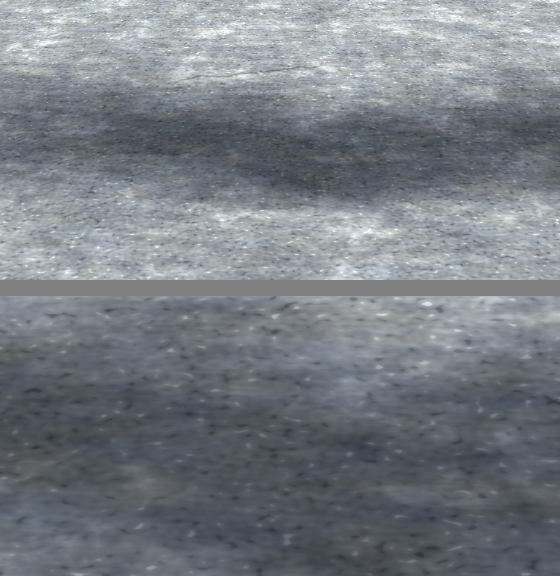
Top: the whole. Bottom: its middle third, enlarged.
A Shadertoy shader for this texture:

```glsl
vec2 randomGradient(vec2 cell) {
    vec2 h = vec2(dot(cell, vec2(127.1, 311.7)), dot(cell, vec2(269.5, 183.3)));
    return 2.0 * fract(sin(h) * 43758.55) - 1.0;
}

float gradientNoise(vec2 p) {
    vec2 i = floor(p), f = fract(p);
    vec2 u = f * f * f * (f * (f * 6.0 - 15.0) + 10.0);
    vec2 e = vec2(0.0, 1.0);
    float low = mix(dot(randomGradient(i), f),
                    dot(randomGradient(i + e.yx), f - e.yx), u.x);
    float high = mix(dot(randomGradient(i + e), f - e),
                     dot(randomGradient(i + 1.0), f - 1.0), u.x);
    return mix(low, high, u.y);
}

float fbm(vec2 p) {
    float sum = 0.0, amplitude = 0.5;
    for (int i = 0; i < 5; i++) {
        sum += amplitude * gradientNoise(p);
        p = mat2(1.98, 0.12, -0.12, 1.98) * p + 17.3;
        amplitude *= 0.55;
    }
    return sum;
}

// Broad dark band that sags to the right of the middle
float shadowBand(vec2 uv, float wobble) {
    float core = 0.515 - 0.075 * exp(-pow((uv.x - 0.62) / 0.2, 2.0));
    float d = abs(uv.y - core + 0.16 * wobble);
    float strength = mix(0.72, 1.0, smoothstep(0.0, 0.28, uv.x));
    strength -= 0.12 * exp(-pow((uv.x - 0.8) / 0.1, 2.0));
    return strength * (1.0 - smoothstep(0.02, 0.32, d));
}

void mainImage(out vec4 fragColor, in vec2 fragCoord) {
    vec2 uv = fragCoord / iResolution.xy;
    vec2 p = fragCoord / iResolution.y;

    // Floor coordinates, finer towards the far edge
    float nearness = 1.9 - uv.y;
    vec2 ground = vec2((p.x - 1.0) / nearness, -2.0 * log(nearness));

    // Worn patches and long streaks
    float patches = fbm(ground * vec2(5.0, 7.0) + 3.7);
    float streaks = fbm(ground * vec2(6.0, 32.0) + 41.0);
    float mottle = fbm(ground * vec2(22.0, 26.0) + 9.1);
    float shadow = shadowBand(uv, fbm(p * vec2(2.0, 4.0) + 5.0));

    float tone = mix(0.66, 0.73, uv.y);
    tone += 0.32 * patches + mix(0.12, 0.3, uv.y) * streaks + 0.28 * mottle;

    // Pale scuffs
    float scuff = smoothstep(0.08, 0.32, patches + 0.6 * mottle);
    tone += 0.09 * scuff;
    float ridge = uv.y - 0.935 + 0.9 * pow(uv.x - 0.74, 2.0) + 0.04 * streaks;
    float ridgeSpan = smoothstep(0.56, 0.66, uv.x) * (1.0 - smoothstep(0.8, 0.95, uv.x));
    tone += 0.13 * ridgeSpan * exp(-pow(ridge / 0.012, 2.0));

    // Hairline crack with a chalky lower lip
    float crack = uv.y - 0.71 - 0.2 * (uv.x - 0.3) - 0.03 * fbm(vec2(p.x * 9.0, 2.0));
    float crackSpan = smoothstep(0.28, 0.34, uv.x) * (1.0 - smoothstep(0.54, 0.6, uv.x));
    tone -= 0.2 * crackSpan * exp(-pow(crack / 0.003, 2.0));
    float lip = smoothstep(0.38, 0.48, uv.x) * exp(-pow((crack + 0.016) / 0.014, 2.0));
    tone += 0.12 * crackSpan * lip * (0.6 + 2.0 * mottle);

    // Fine grain, pits and bright flecks
    float grain = gradientNoise(ground * vec2(95.0, 100.0));
    float coarse = gradientNoise(ground * vec2(48.0, 62.0) + 20.0);
    tone += 0.13 * grain + 0.08 * coarse;
    tone += 0.16 * smoothstep(0.28, 0.55, grain + 0.3 * coarse);
    tone -= 0.09 * smoothstep(0.22, 0.5, -grain - 0.3 * coarse);

    tone *= 1.0 - 0.53 * shadow;

    // Cool slate in the darks, nearly neutral in the lights
    vec3 tint = mix(vec3(-0.022, 0.0, 0.03), vec3(-0.024, 0.0, 0.008),
                    smoothstep(0.5, 0.8, tone));
    float warmth = fbm(ground * vec2(7.0, 14.0) + 71.0);
    vec3 color = vec3(tone) + tint + warmth * vec3(0.05, 0.02, -0.06);
    fragColor = vec4(clamp(color, 0.0, 1.0), 1.0);
}
```
